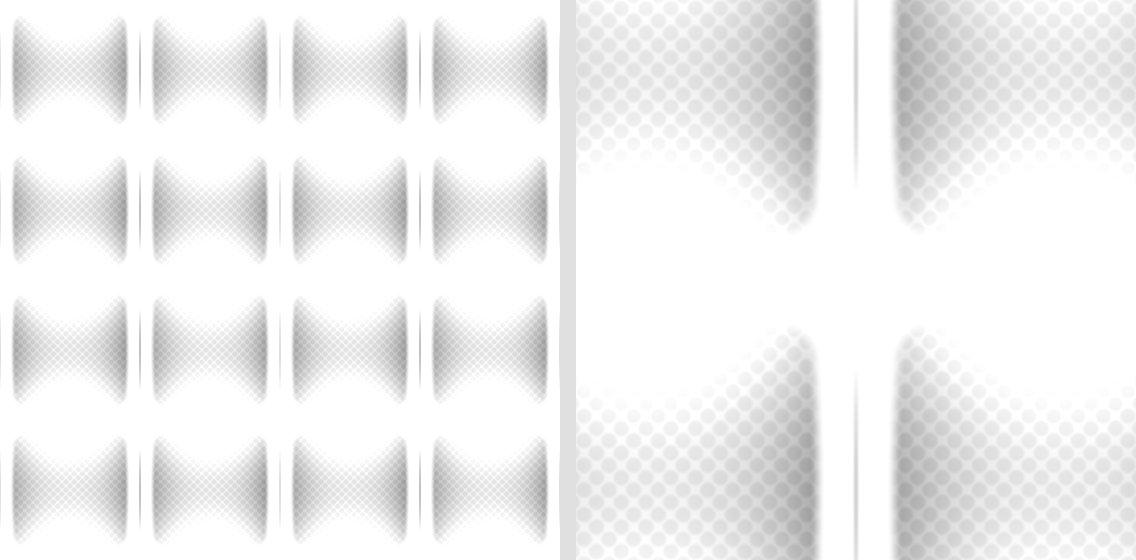
Left: the whole. Right: its middle third, enlarged.
A Shadertoy shader for this pattern:

```glsl
// Soft grey cushions with a dotted weave, set in a grid and parted by thin vertical lines.

const float REPEATS = 4.0;         // cushions across and down
const float DOTS_PER_CELL = 17.0;  // whole number, so the weave wraps
const vec2 PAD_HALF = vec2(0.417, 0.400);
const float PAD_CORNER = 0.085;
const float WEAVE_DEPTH = 0.065;

// Sine-free hash of a cell index
float hash21(vec2 cell) {
    vec3 h = fract(vec3(cell.xyx) * 0.1031);
    h += dot(h, h.yzx + 33.33);
    return fract((h.x + h.y) * h.z);
}

float roundedBox(vec2 p, vec2 halfSize, float radius) {
    vec2 d = abs(p) - halfSize + radius;
    return length(max(d, 0.0)) + min(max(d.x, d.y), 0.0) - radius;
}

// Cushion mask: sides bow out slightly, edge is soft
float padMask(vec2 p, float pixel) {
    vec2 halfSize = PAD_HALF - vec2(0.10 * p.y * p.y, 0.0);
    float d = roundedBox(p, halfSize, PAD_CORNER);
    return 1.0 - smoothstep(-0.028, max(0.010, pixel), d);
}

// Darkness: strong at the left and right, fading to white arcs above and below
float padTone(vec2 p) {
    float across = 0.105 + 0.27 * pow(abs(p.x) / 0.4, 2.4);
    float reach = 0.24 + 1.9 * p.x * p.x;
    float h = p.y / reach;
    float fade = pow(max(1.0 - h * h, 0.0), 1.5);
    return across * fade * (1.0 + 0.15 * p.x);
}

// Round dots on a diagonal lattice
float weaveDots(vec2 p, float count) {
    vec2 diagonal = vec2(p.x + p.y, p.x - p.y) * count;
    float d = length(fract(diagonal) - 0.5);
    return 1.0 - smoothstep(0.30, 0.58, d);
}

// Thin line that tapers off toward both ends
float taperedLine(vec2 p, float halfWidth, float halfLength, float pixel) {
    float soft = max(0.004, 0.5 * pixel);
    float body = 1.0 - smoothstep(halfWidth - soft, halfWidth + soft, abs(p.x));
    float along = p.y / halfLength;
    return body * max(1.0 - along * along, 0.0);
}

void mainImage(out vec4 fragColor, in vec2 fragCoord) {
    vec2 grid = fragCoord / iResolution.xy * REPEATS;
    float pixel = REPEATS / min(iResolution.x, iResolution.y);
    vec2 cell = mod(floor(grid), REPEATS);
    vec2 p = fract(grid) - 0.5;

    // Cushion with a slight change of strength per cell
    float strength = mix(0.97, 1.03, hash21(cell));
    float tone = padTone(p) * strength;
    float gaps = 1.0 - weaveDots(p, DOTS_PER_CELL);
    float dark = max(tone - WEAVE_DEPTH * gaps, 0.0) * padMask(p, pixel);

    // Dividers, alternately strong and faint
    float column = floor(grid.x + 0.5);
    float lineStrength = mix(0.17, 0.32, mod(column, 2.0));
    vec2 q = vec2(grid.x - column, p.y);
    dark += lineStrength * taperedLine(q, 0.005, 0.29, pixel);

    fragColor = vec4(vec3(1.0 - dark), 1.0);
}
```
